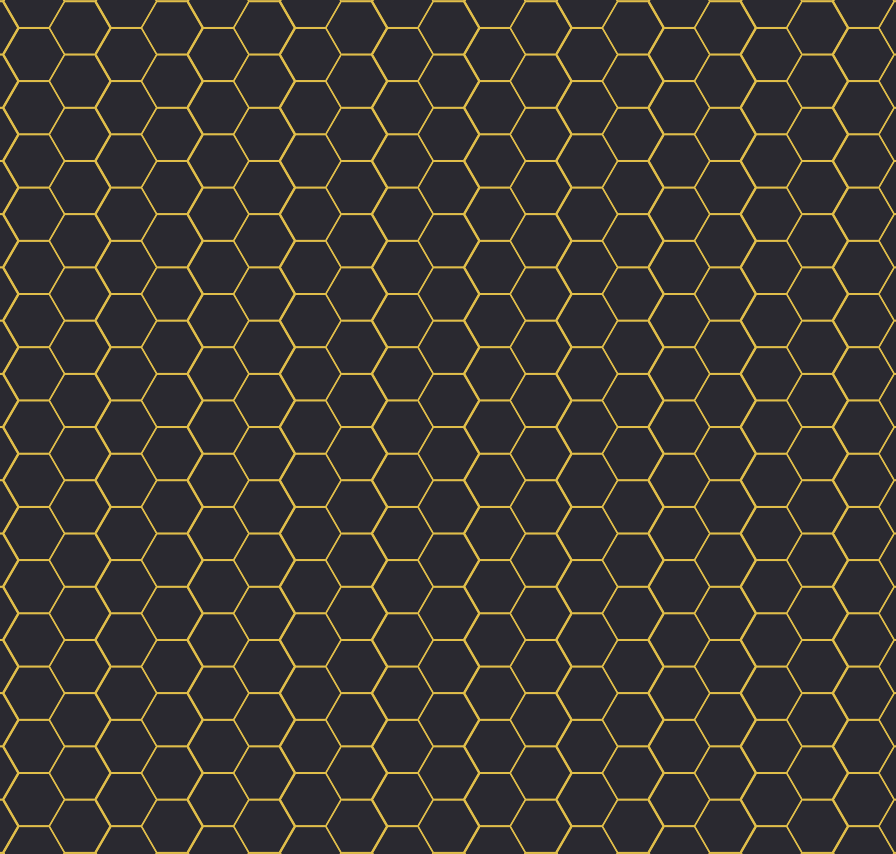
A WebGL 1 fragment shader for this pattern:

```glsl
precision highp float;

uniform vec2 u_resolution;

const float SQRT3 = 1.7320508;
const float COLUMN_PAIRS = 9.72;           // horizontal repeats across the canvas
const vec2 GRID_ORIGIN = vec2(1.502, 0.522); // centre of one hexagon, in hexagon heights

const float FLAT_WIDTH = 0.039;
const float THIN_WIDTH = 0.033;
const float HEAVY_WIDTH = 0.047;

const vec3 BACKGROUND = vec3(0.165, 0.161, 0.190);
const vec3 GOLD = vec3(0.880, 0.745, 0.290);

// Offset from the nearest hexagon centre (xy) and column parity (z: +1 or -1)
vec3 hexCell(vec2 p) {
  vec2 period = vec2(SQRT3, 1.0);
  vec2 even = mod(p + 0.5 * period, period) - 0.5 * period;
  vec2 odd = mod(p, period) - 0.5 * period;
  return dot(even, even) < dot(odd, odd) ? vec3(even, 1.0) : vec3(odd, -1.0);
}

// Distances to the nearest horizontal and slanted sides of a unit-height hexagon
vec2 sideDistances(vec2 q) {
  vec2 a = abs(q);
  return 0.5 - vec2(a.y, dot(a, vec2(0.5 * SQRT3, 0.5)));
}

float stroke(float dist, float width, float blur) {
  return 1.0 - smoothstep(0.5 * width - blur, 0.5 * width + blur, abs(dist));
}

void main() {
  // One unit is the height of a hexagon
  float unitsPerPixel = COLUMN_PAIRS * SQRT3 / u_resolution.x;
  vec2 p = gl_FragCoord.xy * unitsPerPixel - GRID_ORIGIN;
  float blur = 0.5 * unitsPerPixel;

  vec3 cell = hexCell(p);
  vec2 dist = sideDistances(cell.xy);

  // Zigzag columns alternate between heavy and thin lines
  float slantWidth = cell.x * cell.z > 0.0 ? HEAVY_WIDTH : THIN_WIDTH;
  float line = max(stroke(dist.x, FLAT_WIDTH, blur),
                   stroke(dist.y, slantWidth, blur));

  gl_FragColor = vec4(mix(BACKGROUND, GOLD, line), 1.0);
}
```
